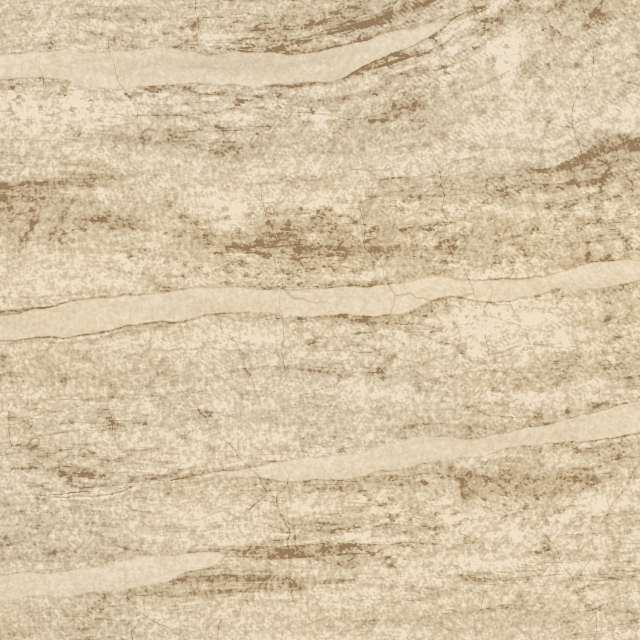
This texture is drawn by a three.js fragment shader. Its source:

```glsl
// Beige travertine slab: warped horizontal strata, smooth pale seams with
// streaky brown rims, pits, chips and thin cracks. All parts add to a single
// "tone" (0 = brown, 4 = cream) that is finally mapped through a colour ramp.
varying vec2 vUv;

#define BROWN vec3(0.60, 0.49, 0.36)
#define TAN   vec3(0.74, 0.65, 0.52)
#define SAND  vec3(0.80, 0.73, 0.61)
#define BEIGE vec3(0.86, 0.79, 0.67)
#define CREAM vec3(0.925, 0.865, 0.765)
#define BASE_TONE 3.12
#define STRATA_CONTRAST 3.3
#define GRAIN_CONTRAST 2.4
#define SEAM_WIDTH 0.03
#define CRACK_DEPTH 1.5
#define PIT_DEPTH 1.9

float hash(vec2 p) { return fract(sin(dot(p, vec2(127.1, 311.7))) * 43758.55); }

float noise(vec2 p) {
  vec2 i = floor(p), f = fract(p);
  f = f * f * (3.0 - 2.0 * f);
  return mix(mix(hash(i), hash(i + vec2(1, 0)), f.x),
             mix(hash(i + vec2(0, 1)), hash(i + vec2(1, 1)), f.x), f.y);
}

float fbm(vec2 p) {
  float sum = 0.0, amp = 0.516;
  for (int i = 0; i < 5; i++, amp *= 0.5, p = p * 2.03 + 17.3) sum += amp * noise(p);
  return sum;
}

// Distances to the nearest and second nearest cell point
vec2 cellular(vec2 p) {
  vec2 cell = floor(p), near = vec2(8.0);
  for (int y = -1; y <= 1; y++)
  for (int x = -1; x <= 1; x++) {
    vec2 c = cell + vec2(x, y);
    float d = length(c + vec2(hash(c), hash(c + 41.7)) - p);
    near = d < near.x ? vec2(d, near.x) : vec2(near.x, min(near.y, d));
  }
  return near;
}

// Pale lens-shaped seams; x = pale fill, y = brown rim
vec2 seams(vec2 p) {
  vec2 result = vec2(0.0);
  for (int i = 0; i < 4; i++) {
    float f = float(i);
    float middle = 0.5 + 0.4 * sin(f * 2.4 + 4.7), span = 0.45 - 0.2 * cos(f * 1.571);
    float line = 0.15 + 0.05 * f + 0.066 * f * f + (0.14 - 0.04 * f) * (p.x - 0.5);
    line += 0.045 * (fbm(vec2(p.x * 4.0, f * 7.3)) - 0.5);
    float side = step(line, p.y), along = (p.x - middle) / span;
    float width = SEAM_WIDTH * sqrt(max(1.0 - along * along, 0.0));
    width *= 0.4 + 0.8 * noise(vec2(p.x * 5.0 + 9.0 * side, f + 3.5));
    float d = abs(p.y - line) - width;
    d += 0.022 * (fbm(vec2(p.x * 13.0, f * 5.0 + side * 3.0)) - 0.5);
    float patchy = smoothstep(0.2, 0.6, noise(vec2(p.x * 6.0 + side * 20.0, f * 9.1)));
    float streaks = smoothstep(0.35, 0.7, noise(vec2(p.x * 9.0, d * 210.0 + f * 31.0)));
    float halo = exp(-max(d, 0.0) / 0.016) * smoothstep(-0.002, 0.001, d) * streaks;
    float rim = smoothstep(0.003, 0.0, abs(d));
    float fill = smoothstep(0.0015, -0.0015, d) * smoothstep(0.0, 0.006, width);
    result = max(result, vec2(fill, (halo + 0.6 * rim) * (0.3 + 0.7 * patchy)));
  }
  return result;
}

// Thin wavy bedding lines: contours of stretched noise, shown in patches
float beddingLines(vec2 p) {
  float sum = 0.0;
  for (int i = 0; i < 5; i++) {
    float f = float(i);
    float n = fbm(p * vec2(2.0 + 2.0 * f, 9.0 + 8.0 * f) + f * 13.7);
    float shown = smoothstep(0.5, 0.72, noise(p * vec2(3.0 + f, 11.0) + f * 23.1));
    sum += shown * smoothstep(0.03 + 0.006 * f, 0.0, abs(n - 0.5));
  }
  return sum;
}

vec3 stoneRamp(float t) {
  vec3 c = mix(BROWN, TAN, clamp(t, 0.0, 1.0));
  c = mix(c, SAND, clamp(t - 1.0, 0.0, 1.0));
  c = mix(c, BEIGE, clamp(t - 2.0, 0.0, 1.0));
  return mix(c, CREAM, clamp(t - 3.0, 0.0, 1.2));
}

void main() {
  // Warp: gentle waves, with beds rising towards the upper right
  vec2 p = vUv, q = p;
  q.y -= 0.22 * smoothstep(0.45, 1.0, p.x) * smoothstep(0.6, 1.2, p.y);
  q.y += 0.06 * (fbm(p * vec2(2.5, 4.0)) - 0.5) - 0.03 * p.x;
  // Strata, rough beds and dark streaks
  float rough = noise(q * vec2(1.5, 7.0) + 4.0) + 0.45 * exp(-pow((q.y - 0.62) / 0.11, 2.0));
  rough = smoothstep(0.4, 0.85, rough);
  float tone = BASE_TONE + STRATA_CONTRAST * (fbm(q * vec2(2.5, 22.0)) - 0.5);
  tone += 1.1 * (fbm(p * vec2(5.0, 8.0) + 31.0) - 0.5) - 0.2 * rough;
  tone += (0.7 + 1.8 * rough) * (fbm(q * vec2(16.0, 75.0)) - 0.5);
  float streakZone = smoothstep(0.52, 0.8, noise(q * vec2(2.2, 10.0) + 57.0));
  tone -= 1.7 * streakZone * smoothstep(0.48, 0.68, fbm(q * vec2(6.0, 85.0) + 5.0));
  tone -= 1.15 * beddingLines(q);
  // Pale chips with brown outlines, and irregular dark pits
  float chip = fbm(q * vec2(24.0, 42.0) + 8.0);
  tone += rough * (0.9 * smoothstep(0.58, 0.68, chip) - 0.9 * smoothstep(0.03, 0.0, abs(chip - 0.56)));
  float pitZone = smoothstep(0.3, 0.7, noise(p * vec2(13.0, 24.0)) + 0.2 * rough);
  float pits = smoothstep(0.62, 0.72, fbm(p * vec2(62.0, 95.0) + 3.0));
  tone -= PIT_DEPTH * pits * pitZone * (0.45 + 0.55 * rough);
  // Seams cover the beds
  vec2 seam = seams(q);
  tone = mix(tone, 3.65 + 0.9 * (fbm(q * vec2(6.0, 30.0)) - 0.5), 0.85 * seam.x);
  tone -= 1.8 * seam.y;
  // Steep cracks along cell borders
  vec2 bent = p + 0.07 * vec2(fbm(p * 11.0), fbm(p * 11.0 + 50.0));
  vec2 cells = cellular(bent * vec2(7.0, 3.6) + vec2(bent.y * 1.5, 0.0));
  float broken = smoothstep(0.54, 0.7, noise(p * 9.0 + 12.0));
  tone -= CRACK_DEPTH * broken * smoothstep(0.018, 0.0, cells.y - cells.x);
  // Fine grain on a turned grid
  vec2 g = mat2(0.8, 0.6, -0.6, 0.8) * p;
  float grain = noise(g * 310.0) - 0.5 + 0.65 * (noise(g * 150.0 + 9.0) - 0.5);
  tone += GRAIN_CONTRAST * grain * (1.0 - 0.6 * seam.x);
  float warmth = fbm(p * vec2(2.0, 5.0) + 70.0) - 0.5;
  gl_FragColor = vec4(stoneRamp(tone) + warmth * vec3(0.02, 0.0, -0.03), 1.0);
}
```
